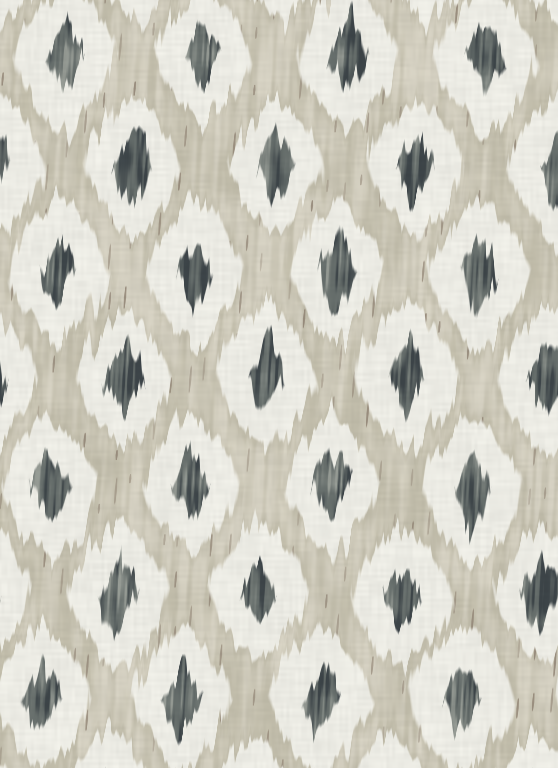
This pattern is drawn by a WebGL 2 fragment shader. Its source:

```glsl
#version 300 es
precision highp float;
// Brushed ikat lattice on linen: staggered white lozenges with slate hearts
// over a streaked sand ground. Each lozenge is a soft power-norm shape whose
// height is roughened by noise stretched along the vertical brush strokes.

#define REPEATS vec2(3.957, 7.18)   // motifs across, rows down
#define FIRST vec2(0.447, 0.546)    // first motif from the upper left, in repeats
#define ROW_DRIFT -0.0262           // sideways creep of each row
#define STAGGER 0.53                // extra shift of every second row
#define LOZENGE vec2(0.352, 0.69)   // half size of the white shape
#define HEART vec2(0.137, 0.335)    // half size of the slate shape
#define RAGGED 0.21                 // roughness of the brushed edges
#define LEAN 0.04                   // slant of the strokes
#define WEAVE 0.035                 // strength of the linen threads

uniform vec2 u_resolution;
out vec4 fragColor;

const vec3 LINEN = vec3(0.922, 0.920, 0.892);
const vec3 SAND = vec3(0.832, 0.815, 0.757);
const vec3 SAND_DEEP = vec3(0.750, 0.733, 0.662);
const vec3 BROWN = vec3(0.570, 0.520, 0.460);
const vec3 SLATE_PALE = vec3(0.580, 0.600, 0.575);
const vec3 SLATE = vec3(0.400, 0.430, 0.420);
const vec3 SLATE_DARK = vec3(0.235, 0.265, 0.280);

float hash(vec2 p) {
    return fract(sin(dot(p, vec2(127.1, 311.7))) * 43758.5453);
}

float noise(vec2 p) {
    vec2 i = floor(p), f = fract(p);
    f = f * f * (3.0 - 2.0 * f);
    return mix(mix(hash(i), hash(i + vec2(1, 0)), f.x),
               mix(hash(i + vec2(0, 1)), hash(i + vec2(1, 1)), f.x), f.y);
}

// Power-norm lozenge: 1 on its outline, smaller inside.
float lozenge(vec2 p, vec2 size, vec2 power) {
    vec2 q = pow(abs(p) / size + 1e-4, power);
    return q.x + q.y;
}

// Slate tone made of upright strokes, heaviest on the right.
vec3 slateInk(vec2 p, vec2 id) {
    float s = p.x + LEAN * p.y;
    float stroke = noise(vec2(s * 58.0, p.y * 2.5) + id * 17.0);
    float wash = noise(p * vec2(10.0, 5.0) + id * 5.3);
    float t = 0.75 * stroke + 0.4 * wash + 1.3 * p.x - 0.07 + 0.2 * (hash(id + 8.0) - 0.5);
    vec3 c = mix(SLATE_PALE, SLATE, smoothstep(0.05, 0.45, t));
    return mix(c, SLATE_DARK, smoothstep(0.45, 0.85, t));
}

// Scattered thin brown strokes, one chance per grid cell.
float dashes(vec2 u) {
    vec2 g = vec2(u.x + LEAN * u.y, u.y) * vec2(8.5, 2.1);
    g.y += hash(vec2(floor(g.x), 3.0));
    vec2 id = floor(g);
    vec2 p = fract(g) - 0.5 - 0.35 * (vec2(hash(id), hash(id + 31.0)) - 0.5);
    float len = mix(0.1, 0.3, hash(id + 57.0));
    float width = 0.085 * (1.0 - 0.5 * abs(p.y) / len);
    float ink = 1.0 - smoothstep(0.3 * width, 1.3 * width, abs(p.x + 0.1 * p.y));
    ink *= 1.0 - smoothstep(0.75 * len, len, abs(p.y));
    return ink * step(0.5, hash(id + 73.0)) * mix(0.35, 0.9, hash(id + 91.0));
}

void main() {
    vec2 uv = gl_FragCoord.xy / u_resolution;
    vec2 u = vec2(uv.x, 1.0 - uv.y) * REPEATS;
    float s = u.x + LEAN * u.y;

    // Edge roughness shared by the strokes
    float coarse = noise(vec2(s * 24.0, u.y * 1.6)) - 0.5;
    float fine = noise(vec2(s * 62.0, u.y * 2.2) + 40.0) - 0.5;
    float rough = RAGGED * (coarse + 0.7 * fine);

    // Nearest lozenge and any slate heart over this point
    float field = 9.0, heart = 0.0;
    vec3 ink = SLATE;
    float nearRow = floor(u.y - FIRST.y + 0.5);
    for (int k = -1; k <= 1; k++) {
        float row = nearRow + float(k);
        float x = u.x - FIRST.x - ROW_DRIFT * row - STAGGER * mod(row, 2.0);
        vec2 id = vec2(floor(x + 0.5), row);
        vec2 jitter = vec2(hash(id + 11.0), hash(id + 23.0)) - 0.5;
        vec2 p = vec2(x - id.x, u.y - FIRST.y - row) - jitter * vec2(0.04, 0.07);
        float grow = 1.0 + 0.1 * (hash(id + 37.0) - 0.5);

        vec2 outer = vec2(p.x + 0.12 * rough, p.y + rough);
        field = min(field, lozenge(outer, LOZENGE * grow, vec2(1.15, 1.4)));

        vec2 inner = vec2(p.x + LEAN * p.y, p.y + 1.1 * rough);
        vec2 size = HEART * (0.9 + 0.22 * vec2(hash(id + 41.0), hash(id + 53.0)));
        float cover = 1.0 - smoothstep(0.88, 1.08, lozenge(inner, size, vec2(1.1)));
        if (cover > heart) { heart = cover; ink = slateInk(p, id); }
    }

    // Streaked sand ground, a little deeper along the lozenge edges
    float streak = noise(vec2(s * 32.0, u.y * 1.3) + 9.0);
    float blotch = noise(u * vec2(5.0, 3.0) + 70.0);
    float rim = smoothstep(0.98, 1.06, field) * (1.0 - smoothstep(1.06, 1.25, field));
    float depth = 0.65 * streak + 0.45 * blotch + 0.2 * rim - 0.2;
    vec3 ground = mix(SAND, SAND_DEEP, smoothstep(0.0, 0.8, depth));
    ground = mix(ground, BROWN, dashes(u));

    // Layers: ground, white lozenge, slate heart
    float band = smoothstep(0.95, 1.05, field);
    vec3 color = mix(LINEN, ground, band);
    color = mix(color, ink, heart);

    // Linen threads
    float threads = noise(u * vec2(48.0, 6.0)) + noise(u * vec2(7.0, 36.0) + 20.0) - 1.0;
    color *= 1.0 + WEAVE * threads;
    fragColor = vec4(color, 1.0);
}
```
